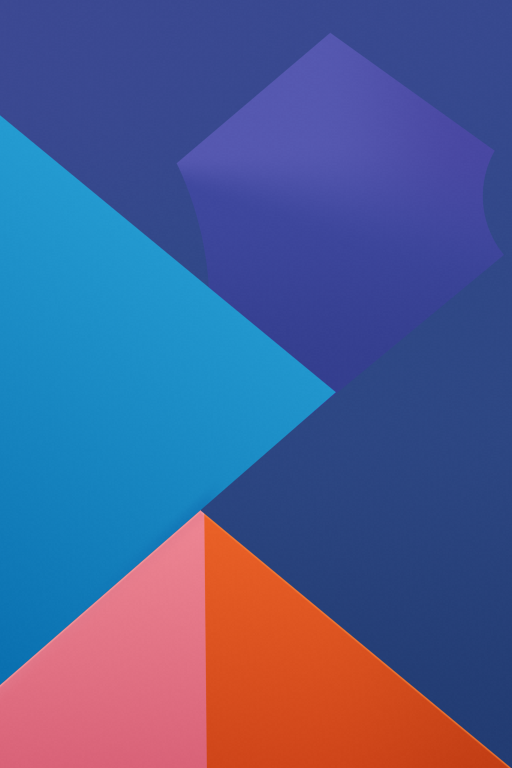
This background is drawn by a Shadertoy shader. Its source:

```glsl
// Signed distance to the line a-b, positive on its left
float leftOf(vec2 p, vec2 a, vec2 b) {
    vec2 d = normalize(b - a);
    return d.x * (p.y - a.y) - d.y * (p.x - a.x);
}

// Antialiased coverage of a positive distance
float cover(float d) {
    float pixel = 1.0 / iResolution.x;
    return smoothstep(-0.7 * pixel, 0.7 * pixel, d);
}

float hash(vec2 p) {
    return fract(sin(dot(p, vec2(127.1, 311.7))) * 43758.55);
}

void mainImage(out vec4 fragColor, in vec2 fragCoord) {
    // The canvas spans 1.0 by 1.5
    vec2 p = fragCoord / iResolution.xy * vec2(1.0, 1.5);

    // Navy backdrop
    vec3 col = mix(vec3(0.135, 0.235, 0.45), vec3(0.18, 0.28, 0.52), smoothstep(0.0, 0.8, p.y));
    col = mix(col, vec3(0.215, 0.285, 0.56), smoothstep(0.7, 1.5, p.y));
    col += vec3(0.02, 0.0, 0.015) * (1.0 - p.x) * smoothstep(0.8, 1.3, p.y);

    // Violet panel with two concave sides
    vec2 top = vec2(0.645, 1.436), left = vec2(0.346, 1.182);
    float panel = leftOf(p, top, left);
    panel = min(panel, leftOf(p, vec2(0.967, 1.205), top));
    panel = min(panel, leftOf(p, vec2(0.660, 0.734), vec2(0.984, 1.002)));
    panel = min(panel, length(p - vec2(-0.241, 0.900)) - 0.65);
    panel = min(panel, length(p - vec2(1.123, 1.117)) - 0.18);
    vec3 violet = mix(vec3(0.205, 0.245, 0.56), vec3(0.245, 0.28, 0.62), smoothstep(0.75, 1.15, p.y));
    // Soft fold, wider toward the right
    float fold = p.y - 1.165 + 0.13 * (p.x - 0.346);
    float spread = 0.03 + 0.22 * max(p.x - 0.346, 0.0);
    vec3 lit = mix(vec3(0.335, 0.345, 0.69), vec3(0.285, 0.28, 0.635), smoothstep(0.6, 0.95, p.x));
    violet = mix(violet, lit, smoothstep(-spread, spread, fold));
    col = mix(col, violet, cover(panel));

    // Cyan triangle
    vec2 tip = vec2(0.656, 0.734), corner = vec2(0.0, 0.162);
    float rising = leftOf(p, corner, tip);
    float cyanShape = min(rising, leftOf(p, tip, vec2(0.0, 1.275)));
    float light = clamp((p.y - 0.2) * 0.9 + p.x * 0.55, 0.0, 1.0);
    vec3 cyan = mix(vec3(0.04, 0.44, 0.69), vec3(0.145, 0.615, 0.825), light);
    // Faint shade beside the lower seam
    float seam = smoothstep(0.03, 0.0, rising) * smoothstep(0.1, 0.36, p.x) * smoothstep(0.44, 0.39, p.x);
    cyan = mix(cyan, vec3(0.06, 0.44, 0.70), 0.6 * seam);
    col = mix(col, cyan, cover(cyanShape));

    // Pink and orange halves of the lower peak
    float falling = leftOf(p, vec2(0.996, 0.002), vec2(0.393, 0.502));
    float peak = min(-rising, falling);
    float height = clamp(p.y / 0.5, 0.0, 1.0);
    vec3 pink = mix(vec3(0.85, 0.385, 0.47), vec3(0.93, 0.53, 0.58), height);
    pink = mix(pink, vec3(0.88, 0.48, 0.55), 0.5 * smoothstep(0.03, 0.0, -rising));
    vec3 orange = mix(vec3(0.81, 0.27, 0.10), vec3(0.92, 0.385, 0.155), height);
    orange -= vec3(0.05, 0.03, 0.02) * smoothstep(0.6, 1.0, p.x);
    float split = p.x - mix(0.404, 0.399, height);
    vec3 warm = mix(pink, orange, cover(split));

    // Thin bright rim along the peak
    vec3 rim = mix(vec3(0.96, 0.63, 0.63), vec3(0.97, 0.52, 0.23), cover(split));
    warm = mix(warm, rim, 0.7 * smoothstep(0.005, 0.001, peak));
    col = mix(col, warm, cover(peak));

    // Fine grain
    col += (hash(floor(p * 342.0)) - 0.5) * 0.008;
    fragColor = vec4(clamp(col, 0.0, 1.0), 1.0);
}
```
